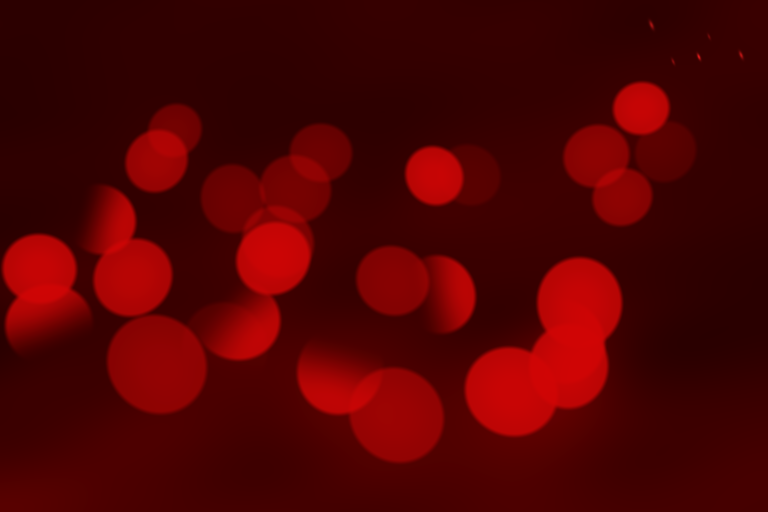
Write a WebGL 2 fragment shader that draws this background.

```glsl
#version 300 es
precision highp float;

uniform vec2 u_resolution;
out vec4 fragColor;

const int CLUSTERS = 14;
const int DISCS_PER_CLUSTER = 2;
const int SPARKS = 5;
const float RADIUS_LOW = 0.096;      // disc radius near the bottom
const float RADIUS_HIGH = 0.057;     // disc radius near the top
const float EDGE_BLUR = 0.006;
const float LOWEST = 0.18;
const float HIGHEST = 0.81;
const float FADED_SHARE = 0.2;       // share of partly shaded discs
const float DISC_LIGHT = 0.82;
const float DARK_LIGHT = 0.165;
const float FLOOR_LIGHT = 0.10;
const float HAZE_LIGHT = 0.15;
const float HALO_LIGHT = 0.13;
const vec3 DEEP_RED = vec3(1.0, 0.004, 0.0);
const vec3 BRIGHT_RED = vec3(1.0, 0.026, 0.024);

float hash(float n) {
    return fract(sin(n * 127.1 + 3.7) * 43758.5);
}

float hash(vec2 p) {
    return fract(sin(dot(p, vec2(127.1, 311.7))) * 43758.5);
}

float noise(vec2 p) {
    vec2 cell = floor(p), f = fract(p);
    f = f * f * (3.0 - 2.0 * f);
    float low = mix(hash(cell), hash(cell + vec2(1.0, 0.0)), f.x);
    float high = mix(hash(cell + vec2(0.0, 1.0)), hash(cell + vec2(1.0)), f.x);
    return mix(low, high, f.y);
}

vec2 direction(float turn) {
    return vec2(cos(turn * 6.2832), sin(turn * 6.2832));
}

// Dark backdrop, warmer towards the floor, with wide slanted smears
float backdrop(vec2 p) {
    vec2 slanted = vec2(p.x, p.y - 0.15 * p.x);
    float haze = 0.6 * noise(slanted * vec2(1.8, 4.5) + 4.0)
               + 0.4 * noise(slanted * vec2(4.0, 9.0) + 11.0);
    float ground = 1.0 - smoothstep(0.02, 0.4, p.y);
    float corner = exp(-2.5 * length(p - vec2(0.0, 0.95)));
    return DARK_LIGHT + FLOOR_LIGHT * ground + HAZE_LIGHT * (haze - 0.4) + 0.05 * corner;
}

// One out-of-focus light: x is its coverage, y its surrounding glow
vec2 bokeh(vec2 p, vec2 center, float radius, float seed) {
    vec2 q = p - center;
    float wobble = 1.0 + 0.035 * cos(2.0 * atan(q.y, q.x) + 6.2832 * hash(seed));
    float dist = length(q) / wobble;
    float disc = 1.0 - smoothstep(radius - EDGE_BLUR, radius + EDGE_BLUR, dist);

    float strength = mix(0.16, 0.92, smoothstep(0.0, 0.55, hash(seed + 0.31)));
    float shading = 0.9 + 0.1 * smoothstep(1.0, 0.2, dist / radius);
    float across = dot(q, direction(hash(seed + 0.57))) / radius;
    float faded = step(hash(seed + 0.73), FADED_SHARE);
    shading *= mix(1.0, smoothstep(-0.7, 0.8, across), faded);

    vec2 below = q + vec2(0.0, 0.4 * radius);
    float lowness = 1.0 - smoothstep(0.15, 0.45, center.y);
    float halo = exp(-dot(below, below) / (2.2 * radius * radius));
    return strength * vec2(disc * shading, halo * mix(0.25, 1.0, lowness));
}

// Tiny glints near the upper right corner
float glints(vec2 p, float aspect) {
    float light = 0.0;
    for (int i = 0; i < SPARKS; i++) {
        float seed = float(i) + 60.0;
        vec2 center = vec2(aspect * mix(0.84, 0.97, hash(seed)),
                           mix(0.87, 0.98, hash(seed + 0.4)));
        vec2 q = p - center;
        q.x += 0.35 * q.y;
        float size = mix(0.002, 0.004, hash(seed + 0.8));
        float dist = length(q * vec2(1.0, 0.45)) / size;
        light += mix(0.2, 0.7, hash(seed + 0.6)) * exp(-dist * dist);
    }
    return light;
}

void main() {
    vec2 p = gl_FragCoord.xy / u_resolution.y;
    float aspect = u_resolution.x / u_resolution.y;
    float light = backdrop(p);
    float uncovered = 1.0;

    // Evenly spread clusters of overlapping discs
    for (int c = 0; c < CLUSTERS; c++) {
        float id = float(c);
        vec2 spread = fract(vec2(0.3, 0.5) + id * vec2(0.618, 0.4656));
        spread.x = mix(0.06, 0.94, spread.x) + 0.08 * (hash(id + 0.17) - 0.5);
        vec2 center = vec2(spread.x * aspect, mix(LOWEST, HIGHEST, spread.y));
        for (int k = 0; k < DISCS_PER_CLUSTER; k++) {
            float seed = id + 20.0 * float(k + 1);
            float height = smoothstep(0.12, 0.8, center.y);
            float radius = mix(RADIUS_LOW, RADIUS_HIGH, height) * mix(0.88, 1.08, hash(seed + 0.9));
            vec2 lamp = bokeh(p, center, radius, seed);
            uncovered *= 1.0 - lamp.x;
            light += HALO_LIGHT * lamp.y;
            center += radius * mix(1.1, 2.1, hash(seed + 0.2)) * direction(hash(seed + 0.45));
            center.y = clamp(center.y, LOWEST, HIGHEST);
        }
    }

    light = mix(DISC_LIGHT, min(light, DISC_LIGHT), uncovered);
    vec3 color = light * mix(DEEP_RED, BRIGHT_RED, smoothstep(0.2, 0.75, light));
    color += glints(p, aspect) * vec3(1.0, 0.15, 0.15);
    fragColor = vec4(color, 1.0);
}
```
